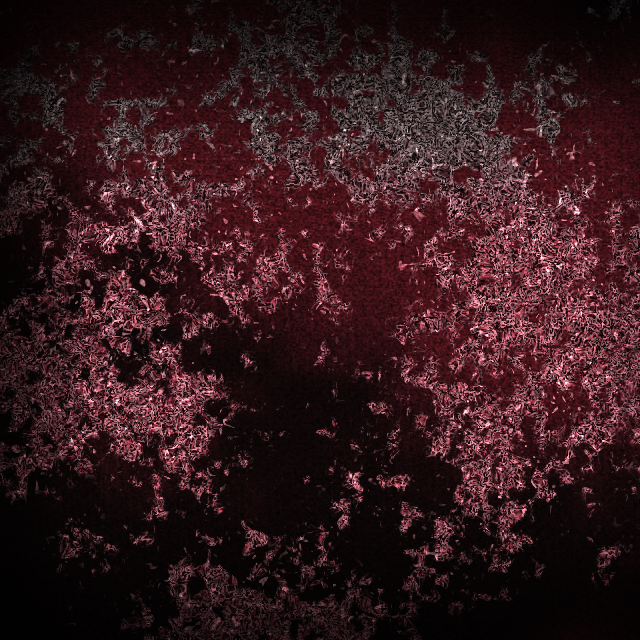
Write a Shadertoy shader that draws this texture.

```glsl
// Distressed dark wall: crimson and grey paint flakes over a near-black ground.
// Broad fractal noise sets the patches, fine noise chips them, and noise
// contours draw the pale hairline edges; grain and a vignette finish it.

float hash(vec2 p) {
    return fract(sin(dot(p, vec2(127.1, 311.7))) * 43758.5453);
}

float noise(vec2 p) {
    vec2 cell = floor(p), f = fract(p);
    f = f * f * (3.0 - 2.0 * f);
    return mix(mix(hash(cell), hash(cell + vec2(1, 0)), f.x),
               mix(hash(cell + vec2(0, 1)), hash(cell + vec2(1, 1)), f.x), f.y);
}

float fbm(vec2 p, int octaves) {
    float sum = 0.0, weight = 1.0, total = 0.0;
    for (int i = 0; i < octaves; i++) {
        sum += weight * noise(p);
        total += weight;
        weight *= 0.58;
        p = p * 2.03 + vec2(17.3, 9.1);
    }
    return sum / total;
}

// Thin lines along evenly spaced levels of a field
float contours(float field, float levels) {
    float v = field * levels;
    float width = clamp(fwidth(v), 0.02, 0.45);
    return 1.0 - smoothstep(width * 0.3, width * 1.1, abs(fract(v) - 0.5));
}

// Shallow diagonal scratches that raise the paint around them
float scratches(vec2 uv) {
    float sum = 0.0;
    for (int i = 0; i < 4; i++) {
        float k = float(i);
        vec2 start = vec2(0.12 + 0.5 * mod(k, 2.0), 0.33 + 0.085 * k);
        float slope = mod(k, 2.0) < 0.5 ? 0.22 : -0.27 + 0.18 * (k - 1.0);
        vec2 q = uv - start;
        float d = abs(q.y - slope * q.x + 0.012 * (noise(uv * 45.0) - 0.5));
        float span = smoothstep(0.0, 0.03, q.x) * (1.0 - smoothstep(0.1, 0.22, q.x));
        sum += span * exp(-d * d * 18000.0);
    }
    return sum;
}

void mainImage(out vec4 fragColor, in vec2 fragCoord) {
    vec2 uv = fragCoord / iResolution.xy;

    // Large patches, thicker in a ring around the dark middle
    float broad = fbm(uv * vec2(5.2, 4.6) + vec2(3.7, 8.2), 5);
    float ring = (length(uv - vec2(0.5, 0.44)) - 0.37) / 0.17;
    ring = exp(-ring * ring);
    float patches = 0.5 + 1.2 * (broad - 0.5) + 0.2 * (ring - 0.48)
                  + 0.07 * (uv.x - 0.5) + 0.24 * scratches(uv);

    // Ragged flakes
    vec2 warp = vec2(noise(uv * 60.0), noise(uv * 60.0 + 31.0)) - 0.5;
    vec2 p = uv + 0.012 * warp;
    float chip = fbm(p * vec2(52.0, 44.0), 4);
    float cover = patches + 1.0 * (chip - 0.5);
    float flake = smoothstep(0.57, 0.68, cover);

    // Dark ground with a dull red haze over the upper and right parts
    float height = uv.y + 0.12 * (broad - 0.5);
    float band = smoothstep(0.3, 0.68, height + 0.45 * (uv.x - 0.55));
    float haze = smoothstep(0.4, 0.85, fbm(uv * 3.1 + 5.0, 4) + 0.45 * (band - 0.35));
    vec3 color = mix(vec3(0.047, 0.022, 0.024), vec3(0.25, 0.065, 0.085), haze);

    // Paint turns from crimson to ash grey toward the top
    float ash = smoothstep(0.62, 0.82, height);
    float speck = smoothstep(0.2, 0.85, fbm(p * 190.0, 2));
    vec3 crimson = mix(vec3(0.20, 0.045, 0.065), vec3(0.70, 0.27, 0.34), speck);
    vec3 grey = mix(vec3(0.19, 0.12, 0.13), vec3(0.50, 0.41, 0.42), speck);
    color = mix(color, mix(crimson, grey, ash), flake * 0.88);

    // Pale hairline edges and dark cracks
    float fine = fbm(p * vec2(85.0, 72.0) + 40.0, 3);
    float edge = contours(fine, 5.0) * smoothstep(0.5, 0.72, cover);
    float crack = contours(fbm(p * 110.0 + 70.0, 2), 4.0);
    color *= 1.0 - 0.75 * crack * flake;
    vec3 pale = mix(vec3(0.86, 0.58, 0.63), vec3(0.62, 0.55, 0.56), ash);
    color = mix(color, pale, edge * (0.3 + 0.55 * noise(uv * 75.0 + 11.0)));

    // Stray bright flecks
    float fleck = smoothstep(0.83, 0.91, noise(p * vec2(150.0, 125.0) + 90.0));
    color += pale * fleck * 0.6 * smoothstep(0.36, 0.6, patches);

    // Grain and vignette
    float grain = noise(uv * 430.0) + noise(uv * 310.0 + 50.0) - 1.0;
    color *= 1.0 + 0.65 * grain;
    float shade = (1.0 - 0.8 * smoothstep(0.72, 1.02, uv.y))
                * mix(0.25, 1.0, smoothstep(0.0, 0.24, uv.y))
                * mix(0.3, 1.0, smoothstep(-0.02, 0.2, uv.x))
                * (1.0 - 0.3 * smoothstep(0.9, 1.05, uv.x));
    color = max(color, 0.0) * shade * 1.08;

    fragColor = vec4(min(color, 1.0), 1.0);
}
```
